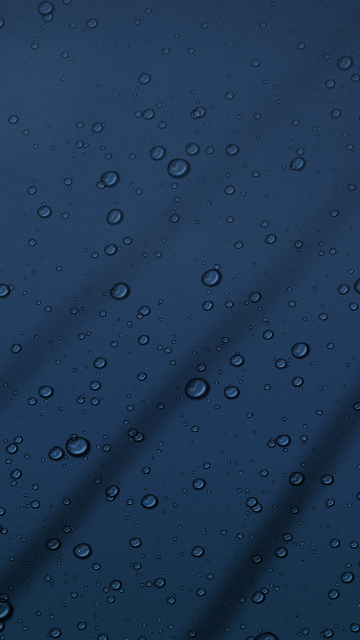
A Shadertoy shader for this texture:

```glsl
// Water drops scattered over dark blue painted metal with soft diagonal creases.

vec2 hash2(vec2 p) {
    vec3 q = fract(p.xyx * vec3(0.1031, 0.1030, 0.0973));
    q += dot(q, q.yzx + 33.33);
    return fract((q.xx + q.yz) * q.zy);
}

// Soft dark crease along y = start + slope * x
float crease(vec2 p, float start, float slope, float width) {
    float d = (p.y - start - slope * p.x) / sqrt(1.0 + slope * slope);
    d += 0.006 * sin(p.x * 9.0 + start * 5.0);
    return exp(-pow(abs(d) / width, 2.6));
}

// Painted surface: vertical gradient, pale reflections, creases and grain
vec3 paint(vec2 p, float height) {
    float y = p.y / height;
    vec3 col = mix(vec3(0.082, 0.190, 0.285), vec3(0.118, 0.222, 0.352), smoothstep(0.0, 0.36, y));
    col = mix(col, vec3(0.152, 0.253, 0.382), smoothstep(0.32, 0.68, y));
    col *= 1.0 - 0.13 * smoothstep(0.4, 1.2, p.x) * smoothstep(0.3, 1.0, y);
    col *= 1.0 - 0.08 * smoothstep(0.88, 1.0, y);

    float haze = sin(p.x * 7.0 + 1.6 * sin(p.y * 5.0)) + sin(p.y * 9.0 - p.x * 4.0 + 0.8);
    col += vec3(0.016, 0.019, 0.015) * smoothstep(0.2, 1.8, haze)
         * smoothstep(0.5, 0.7, y) * smoothstep(0.9, 0.2, p.x);

    float fade = mix(0.40, 0.07, smoothstep(0.1, 0.8, y));
    float dark = crease(p, 0.69, 1.02, 0.046) * 0.75;
    dark = max(dark, crease(p, 0.13, 1.14, 0.046));
    dark = max(dark, crease(p, -0.80, 1.45, 0.048) * 1.1);
    col *= 1.0 - fade * dark;

    return col + 0.018 * (hash2(floor(p * 288.0)).x - 0.5);
}

// One grid of drops; radii and cell size are in canvas widths
vec3 addDrops(vec3 col, vec2 p, float height, float cell, float share, vec2 radii, float seed) {
    vec2 id = floor(p / cell);
    vec2 place = hash2(id + seed);
    vec2 kind = hash2(id + seed + 71.0);
    float y = clamp(id.y * cell / height, 0.0, 1.0);
    if (kind.x > share * mix(1.2, 0.55, y)) return col;

    float r = mix(radii.x, radii.y, kind.y * kind.y);
    float margin = min(0.5, 1.4 * r / cell);
    vec2 q = (p - (id + mix(vec2(margin), vec2(1.0 - margin), place)) * cell) / r;

    // Slightly flattened, tilted and uneven outline
    float tilt = mix(0.15, 0.45, y) + 0.5 * (place.x - 0.5);
    vec2 e = mat2(cos(tilt), -sin(tilt), sin(tilt), cos(tilt)) * q * vec2(0.94, 1.12);
    float s = length(e) * (1.0 + 0.04 * sin(3.0 * atan(e.y, e.x) + 6.3 * place.y));
    float aa = 0.6 / (iResolution.x * r);
    float body = 1.0 - smoothstep(1.0 - aa, 1.0 + aa, s);
    float lit = dot(e, vec2(-0.5, 0.866));
    float strength = mix(1.0, 0.5, smoothstep(0.2, 0.95, y));

    // Tight contact shadow at the lower right
    float shadow = 1.0 - smoothstep(0.88, 1.14, length(e - vec2(0.08, -0.12)));
    vec3 ground = col * (1.0 - 0.65 * strength * shadow);

    // Clear body with a near black rim, thickest below and thin at the sides
    float inner = length(e - vec2(-0.05, 0.09));
    float rim = smoothstep(0.74 - aa, 0.88 + aa, inner);
    rim = max(rim, 0.85 * smoothstep(0.76, 0.94, s));
    vec3 water = col * (1.0 + 0.25 * strength * smoothstep(0.6, -0.5, lit));
    water *= 1.0 - 0.35 * strength * smoothstep(0.25, 0.75, lit);
    water = mix(water, vec3(0.015, 0.030, 0.052), rim * strength);

    // Bright crescent inside the lower edge and pale streaks above
    float crescent = exp(-pow((inner - 0.66) / 0.12, 2.0)) * smoothstep(0.15, 0.5, -lit);
    float streak = exp(-pow((lit - 0.25 - 0.14 * sin(e.x * 8.0)) / 0.12, 2.0))
                 * smoothstep(0.75, 0.45, s);
    water += strength * (vec3(0.20, 0.27, 0.31) * crescent + vec3(0.11, 0.14, 0.16) * streak);
    return mix(ground, water, body);
}

void mainImage(out vec4 fragColor, in vec2 fragCoord) {
    vec2 p = fragCoord / iResolution.x;
    float height = iResolution.y / iResolution.x;
    vec3 col = paint(p, height);

    // From fine spray to large beads
    col = addDrops(col, p, height, 0.043, 0.36, vec2(0.0034, 0.0060), 3.0);
    col = addDrops(col, p + 0.013, height, 0.067, 0.38, vec2(0.0050, 0.0090), 29.0);
    col = addDrops(col, p + 0.021, height, 0.089, 0.55, vec2(0.0090, 0.0150), 19.0);
    col = addDrops(col, p + 0.043, height, 0.131, 0.52, vec2(0.0150, 0.0230), 41.0);
    col = addDrops(col, p + 0.090, height, 0.245, 0.30, vec2(0.0240, 0.0380), 67.0);

    fragColor = vec4(clamp(col, 0.0, 1.0), 1.0);
}
```
